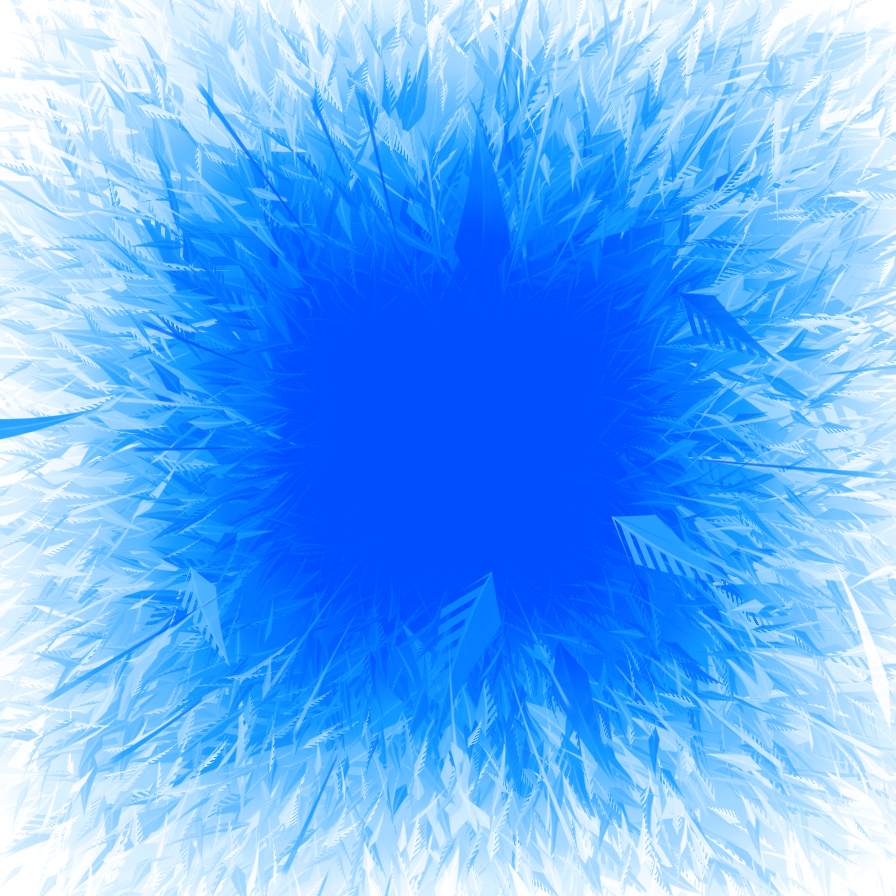
Give the GLSL for this background, as a WebGL 1 fragment shader.

```glsl
precision highp float;

uniform vec2 u_resolution;

#define CENTER vec2(0.513, 0.506)
#define LAYERS 6
#define FIRST_GRID 7.0
#define GRID_GROWTH 1.38
#define LEVEL_JITTER 0.17
#define LEAN 1.5
#define BARB_DENSITY 13.0
#define STROKES 44
#define STROKE_WIDTH 0.005

vec4 hash4(vec2 p) {
  vec4 q = fract(p.xyxy * vec4(0.1031, 0.1030, 0.0973, 0.1099));
  q += dot(q, q.wzxy + 33.33);
  return fract((q.xxyz + q.yzzw) * q.zywx);
}

// Rounded-square distance from the centre
float depthLevel(vec2 p) {
  vec2 d = p - CENTER;
  d *= d;
  return sqrt(sqrt(dot(d, d)));
}

// Deep blue core to white rim
vec3 iceColor(float level) {
  vec3 c = vec3(0.0, 0.31, 1.0);
  c = mix(c, vec3(0.01, 0.46, 1.0), smoothstep(0.18, 0.25, level));
  c = mix(c, vec3(0.07, 0.60, 1.0), smoothstep(0.25, 0.31, level));
  c = mix(c, vec3(0.37, 0.73, 1.0), smoothstep(0.31, 0.365, level));
  c = mix(c, vec3(0.63, 0.84, 1.0), smoothstep(0.365, 0.43, level));
  c = mix(c, vec3(0.85, 0.94, 1.0), smoothstep(0.43, 0.50, level));
  return mix(c, vec3(1.0), smoothstep(0.50, 0.57, level));
}

// Kite with its long point at -x; barbs cut combs into one side
float shardMask(vec2 q, vec2 size, float barbs, float aa) {
  float t = q.x / size.x;
  float halfWidth = size.y * min((1.0 + t) * 0.68, (1.0 - t) * 1.9);
  float body = smoothstep(-aa, aa, halfWidth - abs(q.y));
  float wave = sin((q.x + q.y * 1.3) / size.x * BARB_DENSITY * 2.0);
  float comb = smoothstep(-0.35, 0.35, wave + 0.25);
  float side = smoothstep(0.05, 0.2, q.y / max(halfWidth, 0.0001));
  return body * mix(1.0, comb, side * barbs);
}

void paintShard(inout vec3 color, vec2 p, vec2 center, float angle,
                vec2 size, float level, float barbs, float aa) {
  vec2 axis = vec2(cos(angle), sin(angle));
  vec2 d = p - center;
  vec2 q = vec2(dot(d, axis), axis.x * d.y - axis.y * d.x);
  q.y += q.x * q.x / size.x * 0.08;
  float facet = 0.012 * smoothstep(-aa, aa, q.y);
  float rib = 0.025 * (1.0 - smoothstep(0.0, 2.0 * aa, abs(q.y)));
  vec3 tint = iceColor(level + facet + rib);
  color = mix(color, tint, 0.9 * shardMask(q, size, barbs, aa));
}

void main() {
  vec2 p = gl_FragCoord.xy / u_resolution;
  float aa = 1.0 / min(u_resolution.x, u_resolution.y);
  float level = depthLevel(p);
  vec3 color = iceColor(level);

  // Scattered shards, large to small
  float grid = FIRST_GRID;
  for (int layer = 0; layer < LAYERS; layer++) {
    vec2 home = floor(p * grid);
    for (int j = -1; j <= 1; j++) {
      for (int i = -1; i <= 1; i++) {
        vec2 cell = home + vec2(float(i), float(j));
        vec2 seed = cell + 17.0 + 53.0 * float(layer);
        vec4 h = hash4(seed);
        vec4 k = hash4(seed + 131.7);
        vec2 center = (cell + 0.2 + 0.6 * h.xy) / grid;
        vec2 outward = center - CENTER;
        float base = depthLevel(center);
        float shift = (h.z - 0.5) * LEVEL_JITTER * smoothstep(0.12, 0.36, base);
        float angle = atan(outward.y, outward.x) + (h.w - 0.5) * LEAN;
        angle += shift < 0.0 ? 3.14159 : 0.0;
        vec2 size = vec2(0.6 + 0.55 * k.x, 0.06 + 0.28 * k.y * k.y) / grid;
        float tone = mix(base, level, 0.55) + shift;
        paintShard(color, p, center, angle, size, tone, step(0.4, k.z), aa);
      }
    }
    grid *= GRID_GROWTH;
  }

  // Large spikes and feathers around the core
  paintShard(color, p, vec2(0.54, 0.77), -1.57, vec2(0.10, 0.032), level - 0.05, 0.0, aa);
  paintShard(color, p, vec2(0.81, 0.63), 2.55, vec2(0.07, 0.025), level - 0.06, 1.0, aa);
  paintShard(color, p, vec2(0.65, 0.20), 1.95, vec2(0.09, 0.022), level - 0.05, 0.0, aa);
  paintShard(color, p, vec2(0.03, 0.525), 3.3, vec2(0.08, 0.012), 0.31, 0.0, aa);
  paintShard(color, p, vec2(0.51, 0.27), 1.25, vec2(0.10, 0.035), 0.27, 1.0, aa);
  paintShard(color, p, vec2(0.75, 0.38), 2.65, vec2(0.08, 0.030), 0.33, 1.0, aa);
  paintShard(color, p, vec2(0.23, 0.31), 1.95, vec2(0.06, 0.022), 0.35, 1.0, aa);
  paintShard(color, p, vec2(0.97, 0.28), -1.25, vec2(0.10, 0.009), 0.58, 0.0, aa);

  // Long curved hairs running outward
  vec2 d = p - CENTER;
  for (int i = 0; i < STROKES; i++) {
    vec4 h = hash4(vec2(float(i) + 3.0, 71.0));
    float angle = 6.28318 * (float(i) + h.x) / float(STROKES);
    angle += (h.y - 0.5) * (length(d) - 0.4) * 0.8;
    vec2 axis = vec2(cos(angle), sin(angle));
    float along = dot(d, axis);
    float across = abs(axis.x * d.y - axis.y * d.x);
    float t = (along - 0.16 - 0.36 * h.z) / (0.1 + 0.16 * h.w);
    float width = STROKE_WIDTH * along * (0.4 + clamp(t, 0.0, 1.0));
    float mask = 1.0 - smoothstep(width - aa, width + aa, across);
    mask *= smoothstep(0.0, 0.15, t) * (1.0 - smoothstep(0.9, 1.0, t));
    float tone = level + (h.y < 0.5 ? -0.10 : 0.08);
    color = mix(color, iceColor(tone), 0.85 * mask);
  }

  gl_FragColor = vec4(color, 1.0);
}
```
